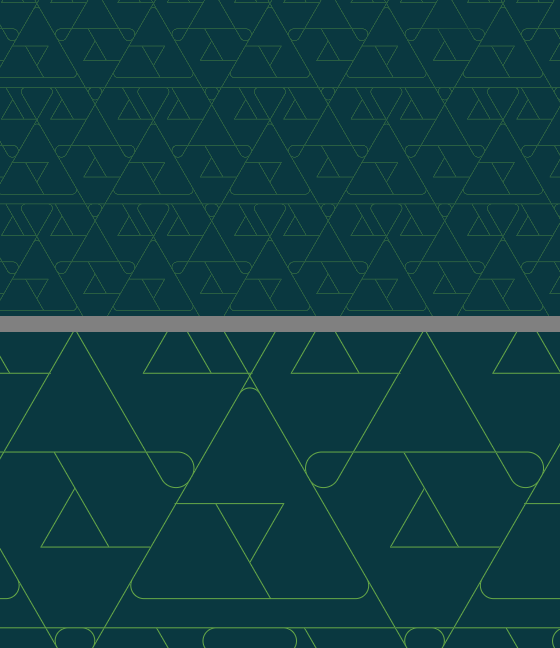
Top: the whole. Bottom: its middle third, enlarged.
Write a WebGL 2 fragment shader that draws this pattern.

```glsl
#version 300 es
precision highp float;

uniform vec2 u_resolution;
out vec4 outColor;

const float PERIOD = 159.3;
const float HALF = PERIOD * 0.5;

float segment(vec2 p, vec2 a, vec2 b) {
    vec2 pa = p - a, ba = b - a;
    return length(pa - ba * clamp(dot(pa, ba) / dot(ba, ba), 0.0, 1.0));
}

// Arc rounding a 60 degree corner; inward is the unit bisector
float corner(vec2 p, vec2 vertex, vec2 inward, float radius) {
    vec2 q = p - vertex - 2.0 * radius * inward;
    float len = length(q);
    return dot(q, -inward) > 0.49 * len ? abs(len - radius) : 1e3;
}

// Three crossing strokes hung below a horizontal edge
float pinwheel(vec2 p) {
    float d = segment(p, vec2(-9.5, 0.0), vec2(15.5, 43.3));
    d = min(d, segment(p, vec2(0.0, 16.4), vec2(-15.5, 43.3)));
    return min(d, segment(p, vec2(-15.5, 43.3), vec2(34.0, 43.3)));
}

// Long strokes, mirrored about both vertical axes of the tile
float frame(vec2 p) {
    float d = min(p.y, PERIOD - p.y);
    d = min(d, segment(p, vec2(20.5, 9.0), vec2(0.0, 44.5)));
    d = min(d, segment(p, vec2(0.0, 44.5), vec2(HALF, 182.4)));
    d = min(d, segment(p, vec2(66.3, 0.0), vec2(HALF, 23.1)));
    d = min(d, segment(p, vec2(HALF, 23.1), vec2(40.0, 91.7)));
    d = min(d, segment(p, vec2(32.8, 79.2), vec2(HALF, 79.2)));
    return min(d, segment(p, vec2(0.0, 146.0), vec2(48.2, 146.0)));
}

float roundings(vec2 p) {
    vec2 slant = vec2(0.866, 0.5);
    // Large triangle
    float d = corner(p, vec2(0.0, 44.5), vec2(0.0, 1.0), 5.5);
    d = min(d, corner(p, vec2(58.6, 146.0), -slant, 6.0));
    // Inverted triangle above it
    d = min(d, corner(p, vec2(25.7, 0.0), vec2(-0.866, 0.5), 6.0));
    // Small bead between columns
    d = min(d, corner(p, vec2(HALF, 23.1), vec2(0.0, -1.0), 5.9));
    d = min(d, corner(p, vec2(66.3, 0.0), slant, 5.9));
    // Ends of the wide bar
    d = min(d, corner(p, vec2(20.0, 79.2), slant, 7.4));
    return min(d, corner(p, vec2(33.6, 102.8), vec2(0.0, -1.0), 7.4));
}

void main() {
    // Canvas is 432 units tall, measured downward from the top
    float pixel = 432.0 / u_resolution.y;
    vec2 pos = gl_FragCoord.xy * pixel;
    pos.y = 432.0 - pos.y;

    vec2 tile = vec2(mod(pos.x - 369.0 + HALF, PERIOD) - HALF,
                     mod(pos.y - 119.5, PERIOD));
    vec2 folded = vec2(abs(tile.x), tile.y);
    float d = min(frame(folded), roundings(folded));

    // Upright, between-column and upper pinwheels
    d = min(d, pinwheel(vec2(-tile.x, 146.0 - tile.y)));
    d = min(d, pinwheel(vec2(mod(tile.x, PERIOD) - HALF, tile.y - 79.2)));
    d = min(d, pinwheel(tile - vec2(-33.0, 0.0)));
    d = min(d, pinwheel(tile - vec2(34.4, 0.0)));

    // Box-filtered hairline coverage
    float halfWidth = 0.23;
    float overlap = min(d + 0.5 * pixel, halfWidth) - max(d - 0.5 * pixel, -halfWidth);
    float line = clamp(overlap / pixel, 0.0, 1.0);

    // Faint worn patch near the upper right
    float wear = exp(-dot((pos - vec2(625.0, 38.0)) / vec2(45.0, 10.0),
                          (pos - vec2(625.0, 38.0)) / vec2(45.0, 10.0)));
    line *= 1.0 - 0.45 * wear;

    vec3 teal = vec3(0.04, 0.22, 0.25);
    vec3 green = vec3(0.40, 0.66, 0.28);
    outColor = vec4(mix(teal, green, line), 1.0);
}
```
